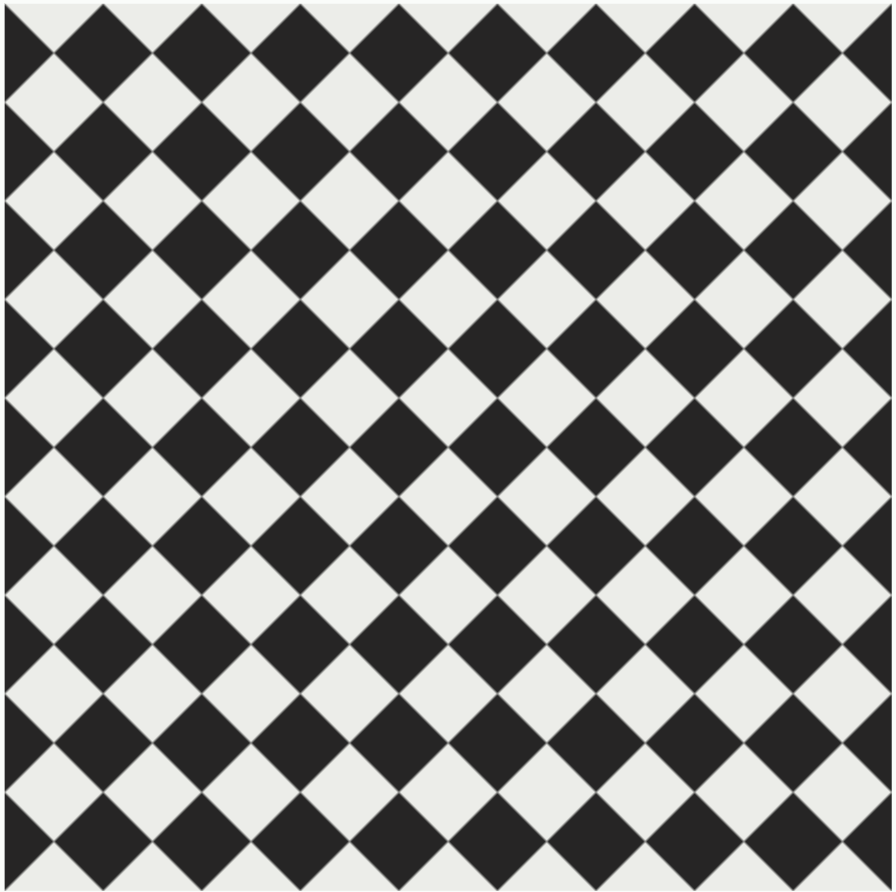
Write a WebGL 2 fragment shader that draws this pattern.

```glsl
#version 300 es
precision highp float;
// Draws a diagonal checkerboard: nine by nine near-black diamonds on off-white.
// Two soft square waves along the diagonals are multiplied, so the corners
// blend to grey; a thin pale margin frames the whole field.

uniform vec2 u_resolution;
out vec4 outColor;

const vec3 DARK = vec3(0.148, 0.147, 0.146);
const vec3 LIGHT = vec3(0.926, 0.930, 0.913);
const vec3 MARGIN = vec3(0.980, 0.988, 0.982);

// Lengths are fractions of the canvas height.
const float REPEATS = 9.0;
const float PERIOD = 0.1105;
const float EDGE_SOFTNESS = 0.0021;
const vec2 FIELD_CORNER = vec2(0.0052, 0.0013);

// Square wave of period 2, +1 around even integers and -1 around odd ones.
float softSquareWave(float t, float softness) {
  float edge = 0.5 - abs(mod(t + 1.0, 2.0) - 1.0);
  return 2.0 * smoothstep(-softness, softness, edge) - 1.0;
}

// Coverage of diamonds centred on integer points, touching at their corners.
float diamondChecker(vec2 cell, float softness) {
  float rising = softSquareWave(cell.x + cell.y, softness);
  float falling = softSquareWave(cell.x - cell.y, softness);
  return 0.5 + 0.5 * rising * falling;
}

// Coverage of an axis-aligned square from zero to size.
float squareMask(vec2 p, float size, float softness) {
  vec2 inset = 0.5 * size - abs(p - 0.5 * size);
  return smoothstep(-softness, softness, min(inset.x, inset.y));
}

void main() {
  float pixel = 1.0 / u_resolution.y;
  float softness = max(EDGE_SOFTNESS, 0.75 * pixel);
  vec2 field = gl_FragCoord.xy * pixel - FIELD_CORNER;

  // Dark diamonds: halved at the sides, whole at top and bottom.
  vec2 cell = field / PERIOD - vec2(0.0, 0.5);
  float dark = diamondChecker(cell, softness * sqrt(2.0) / PERIOD);
  vec3 color = mix(LIGHT, DARK, dark);

  // Pale margin.
  float inside = squareMask(field, REPEATS * PERIOD, 0.75 * pixel);
  outColor = vec4(mix(MARGIN, color, inside), 1.0);
}
```
